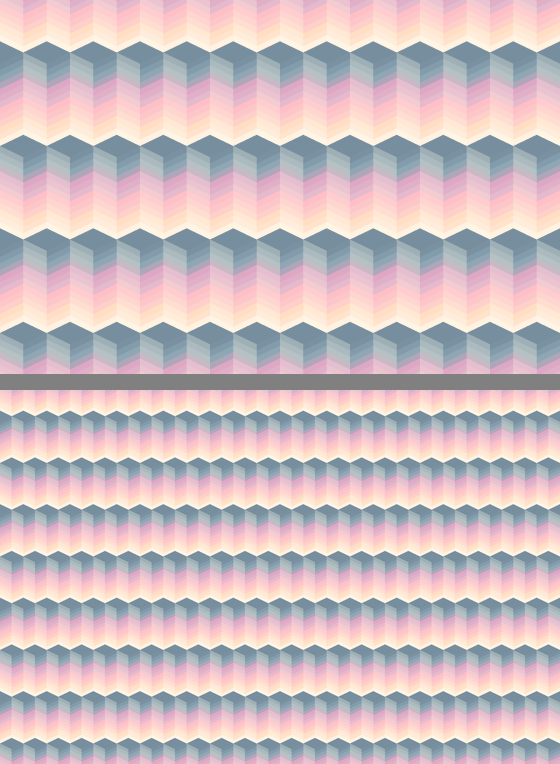
Top, the tile; bottom, the same tile 2 across and 2 down.
Give the GLSL for this pattern, as a WebGL 2 fragment shader.

```glsl
#version 300 es
precision highp float;

#define COLUMNS 12.0     // prisms across
#define ROWS 4.0         // rows down, even so the stagger wraps
#define FIRST_APEX 0.4414 // top of the first row, in row heights
#define LID_HALF 0.12    // half height of a lid, in row heights
#define BANDS 13         // colour bands on each face
#define SAMPLES 4        // antialiasing grid per axis

uniform vec2 u_resolution;
out vec4 fragColor;

const vec3 LID = vec3(0.467, 0.557, 0.620);

// Face colours from top band to bottom band
const vec3 LIGHT_FACE[BANDS] = vec3[BANDS](
  vec3(0.62, 0.69, 0.71), vec3(0.67, 0.73, 0.745), vec3(0.71, 0.755, 0.765),
  vec3(0.78, 0.73, 0.77), vec3(0.90, 0.75, 0.81), vec3(0.92, 0.77, 0.82),
  vec3(0.95, 0.80, 0.82), vec3(1.00, 0.80, 0.81), vec3(0.99, 0.84, 0.81),
  vec3(1.00, 0.87, 0.82), vec3(1.00, 0.91, 0.83), vec3(1.00, 0.93, 0.86),
  vec3(1.00, 0.96, 0.90));
const vec3 DEEP_FACE[BANDS] = vec3[BANDS](
  vec3(0.48, 0.57, 0.63), vec3(0.515, 0.61, 0.67), vec3(0.56, 0.65, 0.71),
  vec3(0.69, 0.65, 0.73), vec3(0.87, 0.66, 0.77), vec3(0.88, 0.69, 0.79),
  vec3(0.90, 0.73, 0.80), vec3(1.00, 0.75, 0.78), vec3(0.99, 0.78, 0.79),
  vec3(1.00, 0.81, 0.79), vec3(1.00, 0.87, 0.77), vec3(1.00, 0.89, 0.80),
  vec3(1.00, 0.95, 0.88));

// Signed offset from the nearest prism axis, -1 to 1; odd rows are staggered
float axisOffset(float x, float row) {
  float shifted = x + 0.5 * mod(row, 2.0);
  return 2.0 * (shifted - floor(shifted + 0.5));
}

vec3 prismColor(vec2 uv) {
  float x = uv.x * COLUMNS;
  float y = (1.0 - uv.y) * ROWS - FIRST_APEX;
  float row = floor(y);
  float side = axisOffset(x, row);

  // Above this row's zigzag top, the previous row is visible
  if (y - row < LID_HALF * abs(side)) {
    row -= 1.0;
    side = axisOffset(x, row);
  }

  // Depth below the lid's lower edges: 0 at the lid, 1 at the next row
  float lidEdge = LID_HALF * (2.0 - abs(side));
  float depth = (y - row - lidEdge) / (1.0 - LID_HALF);
  if (depth < 0.0) return LID;

  int band = clamp(int(depth * float(BANDS)), 0, BANDS - 1);
  return side < 0.0 ? LIGHT_FACE[band] : DEEP_FACE[band];
}

void main() {
  // Average a regular grid of samples inside the pixel
  vec3 color = vec3(0.0);
  for (int j = 0; j < SAMPLES; j++) {
    for (int i = 0; i < SAMPLES; i++) {
      vec2 jitter = (vec2(i, j) + 0.5) / float(SAMPLES) - 0.5;
      color += prismColor((gl_FragCoord.xy + jitter) / u_resolution);
    }
  }
  fragColor = vec4(color / float(SAMPLES * SAMPLES), 1.0);
}
```
